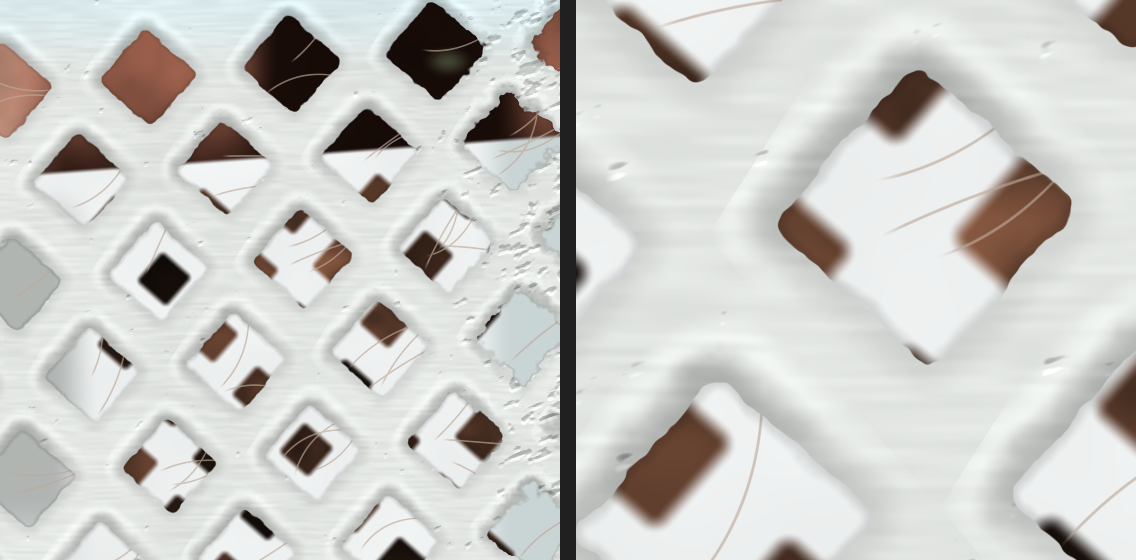
Left, the full canvas; right, a detail of the centre.
Reproduce this pattern procedurally as a Shadertoy shader.

```glsl
const mat2 FRONT = mat2(0.138, -0.162, 0.1185, 0.185);
const mat2 BACK = mat2(0.0846, -0.1016, 0.0716, 0.1146);

float hash(vec2 p) {
    vec3 q = fract(vec3(p.xyx) * 0.1031);
    q += dot(q, q.yzx + 33.33);
    return fract((q.x + q.y) * q.z);
}

float noise(vec2 p) {
    vec2 i = floor(p), f = fract(p);
    f = f * f * (3.0 - 2.0 * f);
    return mix(mix(hash(i), hash(i + vec2(1, 0)), f.x),
               mix(hash(i + vec2(0, 1)), hash(i + 1.0), f.x), f.y);
}

float fbm(vec2 p) {
    return 0.55 * noise(p) + 0.3 * noise(p * 2.1 + 7.0) + 0.15 * noise(p * 4.3 + 19.0);
}

mat2 rotation(float a) {
    return mat2(cos(a), -sin(a), sin(a), cos(a));
}

float roundedDiamond(vec2 p, float halfSide, float radius) {
    vec2 q = abs(rotation(0.85) * p) - halfSide + radius;
    return length(max(q, 0.0)) + min(max(q.x, q.y), 0.0) - radius;
}

// Blurred room: dark upper part, pale second lattice below
vec3 backdrop(vec2 p) {
    float warm = smoothstep(0.5, 0.4, p.x) + smoothstep(0.88, 0.98, p.x);
    vec3 upper = mix(vec3(0.09, 0.045, 0.03), vec3(0.55, 0.34, 0.27), warm * smoothstep(0.62, 0.88, p.y));
    upper = mix(upper, vec3(0.82, 0.62, 0.54), smoothstep(0.12, 0.0, p.x) * 0.75);
    upper *= 0.75 + 0.5 * fbm(p * 9.0);
    upper = mix(upper, vec3(0.33, 0.36, 0.27), 0.7 * smoothstep(0.05, 0.0, length((p - vec2(0.8, 0.89)) * vec2(1, 1.6))));

    vec3 lower = vec3(0.96, 0.97, 0.97) - 0.05 * fbm(p * 7.0);
    float side = smoothstep(0.18, 0.09, p.x) * smoothstep(0.68, 0.56, p.y);
    lower = mix(lower, vec3(0.69, 0.71, 0.7), side * smoothstep(-0.05, 0.12, p.y));
    lower = mix(lower, vec3(0.79, 0.83, 0.83), smoothstep(0.84, 0.92, p.x));

    vec2 origin = vec2(0.547, 0.197);
    vec2 cell = round(inverse(BACK) * (p - origin));
    vec2 center = origin + BACK * cell;
    float inPanel = step(0.18, center.x) * step(center.x, 0.92) * step(cell.y - cell.x, 4.5);
    float opening = smoothstep(0.007, -0.006, roundedDiamond(p - center, 0.034, 0.008));
    float glow = hash(cell + 31.0);
    vec3 dark = mix(vec3(0.07, 0.045, 0.03), vec3(0.46, 0.3, 0.22), glow * glow);
    dark *= 0.75 + 0.5 * noise(p * 30.0);
    lower = mix(lower, dark, opening * inPanel);

    return mix(lower, upper, smoothstep(-0.004, 0.006, p.y - 0.683 - 0.073 * p.x));
}

// Fine loose threads crossing one opening
float threads(vec2 p, vec2 cell, float px) {
    float cover = 0.0;
    for (int i = 0; i < 4; i++) {
        vec2 seed = cell * 7.0 + float(i) * 13.7 + 60.0;
        vec2 q = rotation(hash(seed) * 1.6 - 0.4) * p;
        float bend = (hash(seed + 3.0) - 0.5) * 9.0;
        float d = abs(q.y - (hash(seed + 5.0) - 0.6) * 0.08 - bend * q.x * q.x);
        float along = smoothstep(0.0, 0.02, q.x + 0.07 * hash(seed + 9.0));
        cover = max(cover, step(0.55, hash(seed + 11.0)) * along * smoothstep(0.0008 + px, 0.0003, d));
    }
    return cover;
}

// Printed plastic with bevels, layer lines and pits
vec3 plastic(vec2 p, vec2 local, float d, float wear) {
    float patches = fbm(p * 6.0 + 4.0);
    float layers = noise(p * vec2(22, 210) + 3.0 * patches);
    float bevel = 1.0 - smoothstep(0.0, 0.026, d);
    float upperSide = smoothstep(-0.05, 0.08, local.y - 0.4 * local.x);
    float light = 0.9 + 0.05 * (patches - 0.5) + 0.05 * (layers - 0.5);
    light -= bevel * mix(0.07, 0.2, upperSide);
    light += 0.05 * smoothstep(0.016, 0.0, abs(d - 0.026)) * upperSide;
    vec2 grain = rotation(0.35) * p * vec2(34, 85);
    float threshold = mix(0.8, 0.58, wear);
    float pit = smoothstep(threshold, threshold + 0.12, fbm(grain));
    float lip = smoothstep(threshold, threshold + 0.12, fbm(grain + vec2(0.1, 0.5)));
    light += 0.09 * lip - 0.2 * pit;
    vec3 tint = mix(vec3(0.985, 1.0, 0.985), vec3(0.95, 1.02, 1.03), smoothstep(0.85, 1.0, p.y));
    return light * tint;
}

void mainImage(out vec4 fragColor, in vec2 fragCoord) {
    vec2 p = fragCoord / iResolution.y;
    float px = 1.0 / iResolution.y;
    float wear = smoothstep(0.78, 0.97, p.x + 0.1 * (noise(p * 6.0) - 0.5));

    // Tilted front lattice, solid along the top border
    vec2 origin = vec2(0.54, 0.538);
    vec2 cell = round(inverse(FRONT) * (p - origin));
    vec2 center = origin + FRONT * cell;
    vec2 local = p - center;
    float rough = (fbm(p * 45.0) - 0.5) * mix(0.009, 0.035, wear);
    float size = 0.063 + 0.004 * (hash(cell + 40.0) - 0.5);
    float d = roundedDiamond(local, size, 0.011) + rough;
    d = mix(d, 0.2, step(1.0, center.y));

    // View through the openings, shaded by the rim
    vec3 behind = backdrop(p);
    behind = mix(behind, vec3(0.74, 0.66, 0.6), 0.65 * threads(local, cell, px));
    behind *= 1.0 - 0.12 * smoothstep(-0.008, 0.0, d);

    vec3 color = mix(behind, plastic(p, local, d, wear), smoothstep(-px, px, d));
    fragColor = vec4(clamp(color, 0.0, 1.0), 1.0);
}
```
